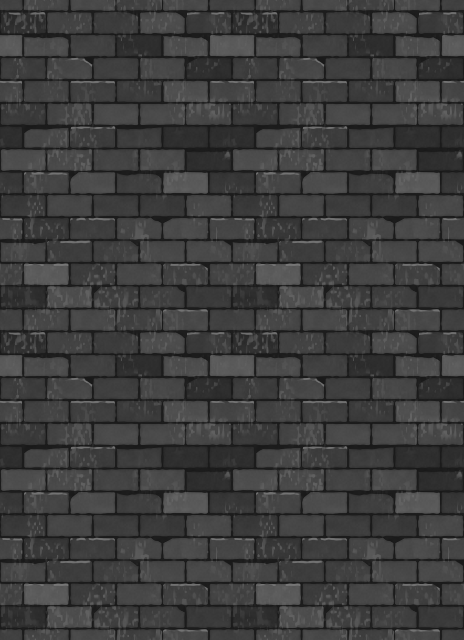
Give the GLSL for this texture, as a WebGL 2 fragment shader.

```glsl
#version 300 es
precision highp float;

uniform vec2 u_resolution;
out vec4 outColor;

// Layout: the wall is TILES copies of a block of BLOCK bricks
const vec2 TILES = vec2(2.0, 2.0);
const vec2 BLOCK = vec2(5.0, 14.0);

// Lengths in row heights
const float HALF_GAP = 0.042;
const float CORNER = 0.07;
const float EDGE_WOBBLE = 0.045;
const float RIM_WIDTH = 0.085;
const float SUNKEN_DEPTH = 0.09;
const float CHIP_SIZE = 0.2;

// Share of bricks showing each kind of wear
const float RIM_SHARE = 0.27;
const float SUNKEN_SHARE = 0.16;
const float CHIP_SHARE = 0.14;
const float DARK_SHARE = 0.12;
const float BRIGHT_SHARE = 0.05;

// Grey tones
const float MORTAR = 0.105;
const float BRICK_DARK = 0.18;
const float BRICK_LOW = 0.215;
const float BRICK_HIGH = 0.305;
const float BRICK_BRIGHT = 0.355;
const float RIM = 0.50;
const float SCRATCH = 0.43;

float hash(vec2 cell, float seed) {
  uvec3 v = uvec3(cell, seed) * uvec3(1597u, 51749u, 7919u);
  uint n = v.x ^ v.y ^ v.z;
  n = (n ^ (n >> 16u)) * 73244475u;
  n = (n ^ (n >> 15u)) * 73244475u;
  n ^= n >> 16u;
  return float(n & 65535u) / 65535.0;
}

// Value noise that wraps over the unit square
float noise(vec2 uv, vec2 cells, float seed) {
  vec2 p = uv * cells;
  vec2 i = floor(p);
  vec2 f = fract(p);
  f = f * f * (3.0 - 2.0 * f);
  float a = hash(mod(i, cells), seed);
  float b = hash(mod(i + vec2(1, 0), cells), seed);
  float c = hash(mod(i + vec2(0, 1), cells), seed);
  float d = hash(mod(i + vec2(1, 1), cells), seed);
  return mix(mix(a, b, f.x), mix(c, d, f.x), f.y);
}

// Rounded brick, optionally lowered at the top or cut at one upper corner
float brickDistance(vec2 p, vec2 halfSize, float sunken, float chip) {
  vec2 q = abs(p) - halfSize + CORNER;
  float d = length(max(q, 0.0)) + min(max(q.x, q.y), 0.0) - CORNER;
  d = max(d, p.y - halfSize.y + sunken);
  vec2 fromCorner = halfSize - vec2(p.x * sign(chip + 0.001), p.y);
  float cut = abs(chip) - dot(fromCorner, vec2(0.5, 0.85));
  return chip == 0.0 ? d : max(d, cut);
}

float brickTone(vec2 id) {
  float pick = hash(id, 1.0);
  float tone = mix(BRICK_LOW, BRICK_HIGH, hash(id, 2.0));
  tone = pick < DARK_SHARE ? BRICK_DARK : tone;
  return pick > 1.0 - BRIGHT_SHARE ? BRICK_BRIGHT : tone;
}

void main() {
  vec2 uv = gl_FragCoord.xy / u_resolution;
  vec2 bricks = TILES * BLOCK;
  vec2 tile = fract(uv * TILES);
  float pixel = bricks.y / u_resolution.y;

  // Running bond, with half a row at the top and bottom
  vec2 grid = uv * bricks + vec2(0.0, 0.5);
  float row = floor(grid.y);
  grid.x += 0.5 * (1.0 - mod(row, 2.0));
  vec2 id = mod(floor(grid), BLOCK);
  vec2 size = vec2(u_resolution.x / bricks.x * pixel, 1.0);
  vec2 p = (fract(grid) - 0.5) * size;

  // Outline and its wear
  float rough = noise(tile, vec2(60, 84), 3.0) - 0.5;
  float broad = noise(tile, vec2(20, 28), 4.0);
  float sunken = hash(id, 5.0) < SUNKEN_SHARE ? SUNKEN_DEPTH * (0.4 + broad) : 0.0;
  float side = hash(id, 6.0) < 0.7 ? 1.0 : -1.0;
  float chip = hash(id, 7.0) < CHIP_SHARE ? side * CHIP_SIZE * (0.7 + 0.6 * broad) : 0.0;
  vec2 halfSize = 0.5 * size - HALF_GAP;
  float wobble = rough * EDGE_WOBBLE;
  float d = brickDistance(p, halfSize, sunken, chip) + wobble;
  float above = brickDistance(p + vec2(0.0, RIM_WIDTH), halfSize, sunken, chip) + wobble;
  float inside = 1.0 - smoothstep(-0.6 * pixel, 0.6 * pixel, d);

  // Face: tone, soft mottling and darker borders
  float face = brickTone(id);
  face += 0.025 * (noise(tile, vec2(30, 42), 8.0) - 0.5);
  face += 0.015 * (noise(tile, vec2(150, 200), 9.0) - 0.5) - 0.012 * p.y;
  face *= mix(0.9, 1.0, smoothstep(0.0, 0.12, -d));

  // Ragged light along the upper edge
  float rim = smoothstep(-0.6 * pixel, 0.6 * pixel, above);
  rim *= step(hash(id, 10.0), RIM_SHARE);
  rim *= smoothstep(0.2, 0.5, noise(tile, vec2(40, 28), 11.0) + 0.5 * rough);
  face = mix(face, RIM, 0.8 * rim);

  // Clustered upright scratches that spill faintly over the mortar
  float cluster = smoothstep(0.4, 0.75, noise(tile, vec2(13, 15), 12.0));
  cluster *= 0.25 + 0.75 * hash(id, 13.0);
  float specks = smoothstep(0.6, 0.88, noise(tile, vec2(105, 80), 14.0));
  float streaks = smoothstep(0.68, 0.92, noise(tile, vec2(80, 36), 15.0));
  float scratch = cluster * max(specks, 0.8 * streaks);

  float grey = mix(MORTAR + 0.02 * rough, face, inside);
  grey = mix(grey, SCRATCH, scratch * mix(0.25, 0.7, inside));
  outColor = vec4(vec3(grey), 1.0);
}
```
